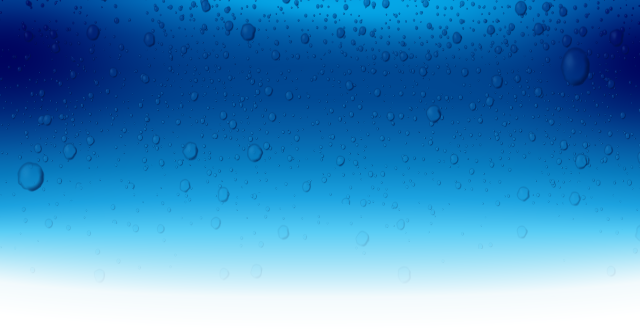
A Shadertoy shader for this background:

```glsl
// Raindrops on a window over a blue sky fading to white mist at the bottom.

const int LAYERS = 4;                 // drop sizes, fine to coarse
const float FINEST_CELL = 0.022;      // grid cell of the finest layer
const float CELL_GROWTH = 1.75;       // cell ratio between layers
const float DROP_STRETCH = 1.25;      // height over width of a drop
const vec2 SHADE_DIR = vec2(0.83, -0.56);
const vec3 NAVY = vec3(0.0, 0.0, 0.36);
const vec3 CYAN_GLOW = vec3(0.02, 0.66, 0.91);
const vec3 RIM_COLOR = vec3(0.0, 0.06, 0.25);
const vec3 GLINT_COLOR = vec3(0.45, 0.82, 1.0);

// Sky colours at even steps from bottom to top
const int STEPS = 10;
const vec3 SKY[11] = vec3[11](
    vec3(1.0), vec3(0.95, 0.98, 0.99), vec3(0.64, 0.89, 0.97),
    vec3(0.34, 0.80, 0.96), vec3(0.11, 0.64, 0.88), vec3(0.03, 0.50, 0.76),
    vec3(0.02, 0.38, 0.66), vec3(0.0, 0.29, 0.58), vec3(0.0, 0.27, 0.56),
    vec3(0.0, 0.32, 0.62), vec3(0.0, 0.42, 0.73));

vec2 hash2(vec2 p) {
    vec3 q = fract(vec3(p.xyx) * vec3(0.1031, 0.1030, 0.0973));
    q += dot(q, q.yzx + 33.33);
    return fract((q.xx + q.yz) * q.zy);
}

float gradientNoise(vec2 p) {
    vec2 cell = floor(p), f = fract(p);
    vec2 w = f * f * f * (f * (f * 6.0 - 15.0) + 10.0);
    vec2 e = vec2(0.0, 1.0);
    float a = dot(hash2(cell) * 2.0 - 1.0, f);
    float b = dot(hash2(cell + e.yx) * 2.0 - 1.0, f - e.yx);
    float c = dot(hash2(cell + e.xy) * 2.0 - 1.0, f - e.xy);
    float d = dot(hash2(cell + e.yy) * 2.0 - 1.0, f - e.yy);
    return mix(mix(a, b, w.x), mix(c, d, w.x), w.y);
}

// Soft elliptical spot, 1 at its centre
float spot(vec2 uv, vec2 center, vec2 size) {
    vec2 d = (uv - center) / size;
    return exp(-dot(d, d));
}

vec3 backdrop(vec2 uv) {
    // Mist climbs at the sides while the middle blues sink
    float edge = pow(abs(uv.x * 2.0 - 1.0), 2.5);
    float bend = mix(-0.045, 0.03, smoothstep(0.15, 0.42, uv.y));
    float level = clamp(uv.y + edge * bend, 0.0, 1.0) * float(STEPS);
    int i = min(int(level), STEPS - 1);
    vec3 col = mix(SKY[i], SKY[i + 1], level - float(i));

    // Dark corners
    float dark = spot(uv, vec2(0.0, 0.83), vec2(0.20, 0.20))
               + spot(uv, vec2(1.02, 0.82), vec2(0.15, 0.19));
    col = mix(col, NAVY, min(dark, 1.0) * 0.95);

    // Light along the top, with a slanted streak
    float streak = exp(-pow((uv.y - 1.03 + 0.22 * (uv.x - 0.25)) / 0.035, 2.0));
    streak *= smoothstep(0.22, 0.36, uv.x) * (1.0 - smoothstep(0.48, 0.68, uv.x));
    float glow = 0.85 * spot(uv, vec2(0.66, 1.0), vec2(0.17, 0.12))
               + 0.60 * spot(uv, vec2(0.42, 1.03), vec2(0.18, 0.10))
               + 0.25 * streak;
    return mix(col, CYAN_GLOW, min(glow, 1.0));
}

// Blends one drop over col; d is the offset in drop radii
void paintDrop(inout vec3 col, vec2 uv, vec2 d, float soft, float strength) {
    float dist = length(d);
    float body = 1.0 - smoothstep(1.0 - soft, 1.0 + soft, dist);
    float side = dot(d, SHADE_DIR);
    vec3 lens = backdrop(vec2(uv.x, mix(uv.y, 0.47, 0.22)));
    float rim = smoothstep(0.55, 0.95, dist) * smoothstep(-0.1, 0.75, side);
    rim = max(rim * 0.8, 0.35 * smoothstep(0.72, 1.0, dist));
    float glint = spot(d, vec2(-0.40, 0.30), vec2(0.32, 0.45));
    vec3 drop = mix(lens, GLINT_COLOR, glint * 0.16);
    drop = mix(drop, RIM_COLOR, rim);
    col = mix(col, drop, body * strength);
}

void mainImage(out vec4 fragColor, in vec2 fragCoord) {
    vec2 uv = fragCoord / iResolution.xy;
    float aspect = iResolution.x / iResolution.y;
    vec2 p = vec2(uv.x * aspect, uv.y);
    float pixel = 1.0 / iResolution.y;
    vec3 col = backdrop(uv);

    // Scattered drops, thinning out toward the mist
    float strength = mix(0.12, 0.85, smoothstep(0.2, 0.65, uv.y)) * smoothstep(0.08, 0.22, uv.y);
    float patches = gradientNoise(p * 4.0 + 7.0);
    float wobble = gradientNoise(p * 55.0);
    float cellSize = FINEST_CELL;
    for (int i = 0; i < LAYERS; i++) {
        float seed = float(i) * 37.0 + 11.0;
        vec2 q = p / cellSize;
        q.x += hash2(vec2(floor(q.y), seed)).x;
        vec2 id = floor(q) + seed;
        vec2 place = hash2(id), traits = hash2(id + 91.7);
        float radius = mix(0.09, 0.19, traits.x * traits.x);
        vec2 d = (fract(q) - mix(vec2(0.25), vec2(0.75), place)) / radius;
        d.y /= DROP_STRETCH;
        d.x += wobble * 0.35;
        float chance = i == LAYERS - 1 ? 0.40
                     : (0.50 + 0.5 * patches) * smoothstep(0.15, 0.7, uv.y);
        float soft = min(pixel / (radius * cellSize), 0.9);
        paintDrop(col, uv, d, soft, strength * step(traits.y, chance));
        cellSize *= CELL_GROWTH;
    }

    // Two large drops
    vec2 left = (p - vec2(0.048 * aspect, 0.465)) / vec2(0.040, 0.044);
    vec2 right = (p - vec2(0.899 * aspect, 0.798)) / vec2(0.043, 0.058);
    paintDrop(col, uv, left + wobble * 0.1, pixel / 0.04, 0.75);
    paintDrop(col, uv, right + wobble * 0.1, pixel / 0.043, 0.9);

    fragColor = vec4(col, 1.0);
}
```
